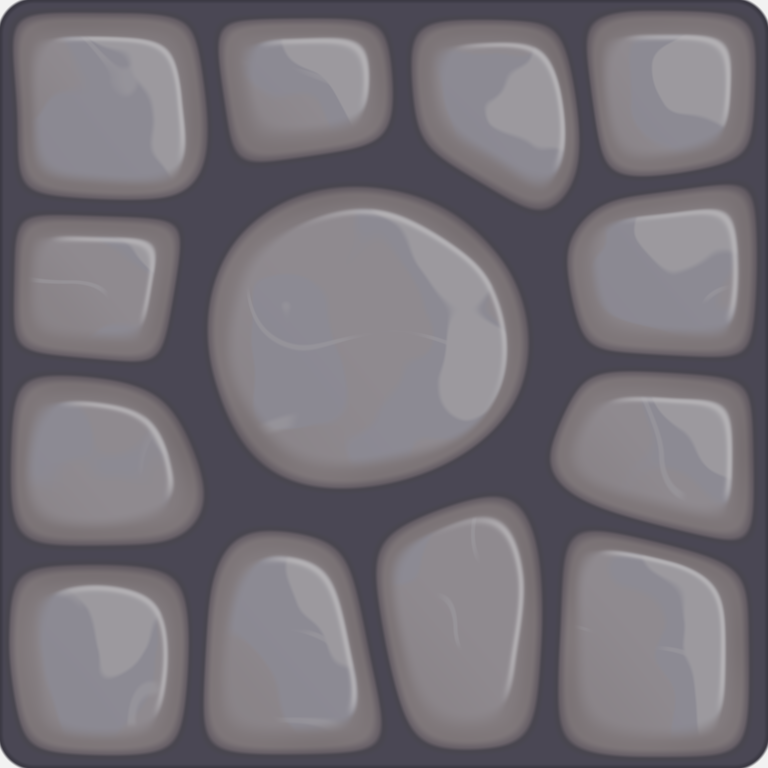
This texture is drawn by a Shadertoy shader. Its source:

```glsl
// Rounded cobbles in dark mortar: one large stone inside a ring of smaller ones.
// Each stone is a weighted Voronoi cell whose straight sides are joined by a
// smooth maximum; an inset, lit face with patches and fine cracks lies on top.
#define RING 12
#define GAP 0.011
#define RIM 0.027
#define ROUNDNESS 5.0
#define JITTER 0.15
#define BIG_RADIUS 0.24
#define WARP 0.016
#define SOFT 0.0025
#define LIGHT normalize(vec2(0.8, 0.65))

const vec3 MORTAR = vec3(0.29, 0.28, 0.33);
const vec3 MORTAR_SHADE = vec3(0.285, 0.275, 0.308);
const vec3 RIM_DARK = vec3(0.40, 0.37, 0.40);
const vec3 RIM_TONE = vec3(0.49, 0.46, 0.47);
const vec3 FACE = vec3(0.56, 0.54, 0.56);
const vec3 FACE_BLUE = vec3(0.545, 0.54, 0.58);
const vec3 FACE_LIGHT = vec3(0.61, 0.60, 0.62);
const vec3 GLINT = vec3(0.73, 0.72, 0.73);

float hash(vec2 p) {
    vec3 q = fract(vec3(p.xyx) * 0.1031);
    q += dot(q, q.yzx + 33.33);
    return fract((q.x + q.y) * q.z);
}

float noise(vec2 p) {
    vec2 i = floor(p), f = fract(p);
    f = f * f * (3.0 - 2.0 * f);
    return mix(mix(hash(i), hash(i + vec2(1, 0)), f.x),
               mix(hash(i + vec2(0, 1)), hash(i + vec2(1, 1)), f.x), f.y);
}

// One coordinate of a walk around a square, with period 4
float squareWave(float t) {
    return clamp(2.0 * abs(mod(t, 4.0) - 2.0) - 2.0, -1.0, 1.0);
}

// Centre (xy) and weight radius (z) of a stone; the last one is the large one
vec3 stone(int i) {
    if (i == RING) return vec3(0.47, 0.565, BIG_RADIUS);
    float k = float(i);
    float t = 0.5 + 4.0 * k / float(RING) + JITTER * (hash(vec2(k, 3.0)) - 0.5);
    vec2 side = vec2(squareWave(t), squareWave(t - 1.0));
    float inward = 1.0 - 0.12 * hash(vec2(k, 8.0));
    float radius = mix(0.075, 0.125, hash(vec2(k, 5.0))) + 0.02 * abs(side.y);
    return vec3(vec2(0.5, 0.53) + side * vec2(0.40, 0.365) * inward, radius);
}

// Adds one side to the smooth maximum: outward normal (xy) and weight (z)
void addSide(inout vec3 sum, vec2 normal, float dist, float k) {
    float w = exp(k * dist);
    sum += vec3(normal * w, w);
}

// Distance to the edge of a cell (x) and its outward normal (yz)
vec3 cell(vec2 p, int id, vec3 s) {
    float k = ROUNDNESS / s.z;
    vec3 sum = vec3(0.0);
    for (int j = 0; j <= RING; j++) {
        if (j == id) continue;
        vec3 o = stone(j);
        float len = length(o.xy - s.xy);
        vec2 dir = (o.xy - s.xy) / len;
        float offset = 0.5 * (len * len + s.z * s.z - o.z * o.z) / len;
        addSide(sum, dir, dot(p - s.xy, dir) - offset, k);
    }
    for (int j = 0; j < 4; j++) {
        float a = 1.5707963 * float(j);
        vec2 dir = vec2(cos(a), sin(a));
        addSide(sum, dir, dot(p - 0.5, dir) - 0.492, k);
    }
    return vec3(log(sum.z) / k, sum.xy / sum.z);
}

// Face colour: slanted gradient, crisp patches and pale cracks
vec3 faceColor(vec2 p, vec3 s, float seed) {
    vec2 rel = (p - s.xy) / s.z;
    vec2 q = p * 9.0 + seed * 7.3;
    float slope = dot(rel, LIGHT);
    float n = noise(q) + 0.25 * noise(q * 2.3);
    vec3 col = mix(mix(FACE, RIM_TONE, 0.3), FACE, smoothstep(-1.0, 0.0, slope));
    col = mix(col, FACE_BLUE, 0.8 * smoothstep(0.58, 0.64, n + 0.15 * slope));
    col = mix(col, FACE_LIGHT, smoothstep(0.74, 0.78, n * 0.8 + 0.5 * slope));
    float line = abs(noise(q * 0.9 + 31.0) - 0.5);
    float crack = (1.0 - smoothstep(0.008, 0.03, line)) * smoothstep(0.5, 0.65, noise(q * 1.3 + 57.0));
    return mix(col, FACE_LIGHT, 0.6 * crack);
}

void mainImage(out vec4 fragColor, in vec2 fragCoord) {
    vec2 uv = fragCoord / iResolution.xy;
    float soft = max(SOFT, 1.0 / iResolution.y);
    vec2 p = uv + WARP * (vec2(noise(uv * 6.0), noise(uv * 6.0 + 19.0)) - 0.5);

    // Owning stone by weighted distance
    int id = 0;
    float best = 1e5;
    for (int i = 0; i <= RING; i++) {
        vec3 s = stone(i);
        float power = dot(p - s.xy, p - s.xy) - s.z * s.z;
        if (power < best) { best = power; id = i; }
    }
    vec3 s = stone(id);
    vec3 c = cell(p, id, s);
    float edge = c.x + GAP;
    float lit = dot(c.yz, LIGHT);

    // Mortar, then the rim, darker towards its edge and the lit side
    vec3 col = mix(MORTAR_SHADE, MORTAR, smoothstep(0.002, 0.009, edge));
    vec3 rim = mix(RIM_DARK, RIM_TONE, smoothstep(0.0, 0.011, -edge));
    rim += 0.025 * (noise(p * 12.0) - 0.5) - 0.02 * max(lit, 0.0);
    rim = mix(rim, FACE, 0.25 * smoothstep(0.012, 0.028, -edge));
    col = mix(col, rim, smoothstep(soft, -soft, edge));

    // Inset face, crisp on the lit side and soft on the other
    float inset = edge + RIM + 0.016 * (noise(p * 8.0 + 41.0) - 0.5);
    float blur = mix(0.009, soft, smoothstep(-0.3, 0.4, lit));
    col = mix(col, faceColor(p, s, float(id)), smoothstep(blur, -blur, inset));
    float glint = exp(-pow((inset + 0.003) / 0.0035, 2.0)) * smoothstep(0.15, 0.75, lit);
    col = mix(col, GLINT, 0.75 * glint);

    // Rounded tile outline with pale corners
    vec2 b = abs(uv - 0.5) - 0.455;
    float tile = length(max(b, 0.0)) + min(max(b.x, b.y), 0.0) - 0.045;
    col *= mix(0.8, 1.0, smoothstep(0.0, 0.006, -tile));
    col = mix(col, vec3(0.95), smoothstep(-soft, soft, tile - soft));
    fragColor = vec4(col, 1.0);
}
```
